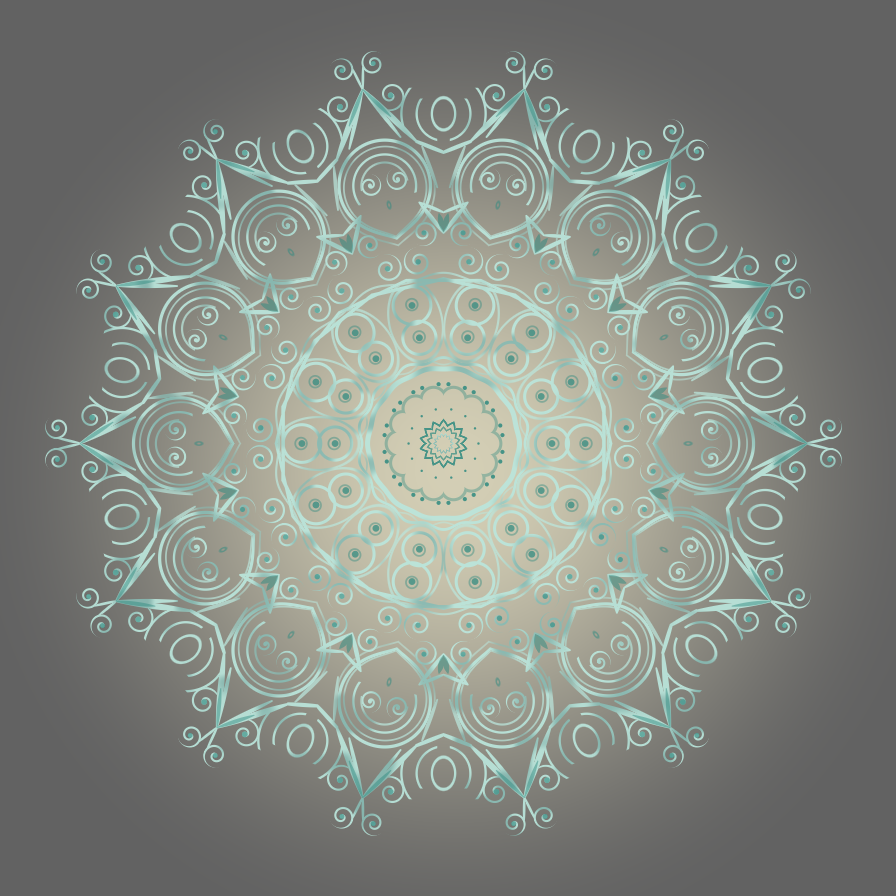
Write a Shadertoy shader that draws this pattern.

```glsl
float pixel; // one pixel in hundredths of the canvas

float hash(vec2 p) {
    vec3 h = fract(p.xyx * 0.1031);
    h += dot(h, h.yzx + 33.33);
    return fract((h.x + h.y) * h.z);
}

float noise(vec2 p) {
    vec2 i = floor(p), f = fract(p);
    f *= f * (3.0 - 2.0 * f);
    return mix(mix(hash(i), hash(i + vec2(1, 0)), f.x),
               mix(hash(i + vec2(0, 1)), hash(i + vec2(1, 1)), f.x), f.y);
}

float fill(float d) { return clamp(0.5 - d / pixel, 0.0, 1.0); }
float stroke(float d, float w) { return fill(abs(d) - w); }
float ring(vec2 p, float r, float w) { return stroke(length(p) - r, w); }
float dotMark(vec2 p, float r) { return fill(length(p) - r); }

float oval(vec2 p, vec2 size, float w) {
    return stroke((length(p / size) - 1.0) * min(size.x, size.y), w);
}

// Straight stroke that swells in its middle
float blade(vec2 p, vec2 a, vec2 b, float w, float swell) {
    vec2 ab = b - a;
    float t = clamp(dot(p - a, ab) / dot(ab, ab), 0.0, 1.0);
    return fill(length(p - a - ab * t) - w - swell * 4.0 * t * (1.0 - t));
}

// Spiral of about one and a half turns with a bead at its heart
float curl(vec2 p, float r, float turn) {
    float a = atan(p.y, p.x) / 6.28318 + turn, l = length(p), pitch = r * 0.65;
    float d = (fract(l / pitch - a) - 0.5) * pitch;
    return max(stroke(d, 0.12) * fill(l - r) * fill(r * 0.35 - l), dotMark(p, r * 0.18))
         + stroke(d, 0.12) * fill(l - r) * (1.0 - fill(r * 0.35 - l));
}

void mainImage(out vec4 fragColor, in vec2 fragCoord) {
    pixel = 100.0 / iResolution.y;
    vec2 uv = fragCoord / iResolution.xy;
    vec2 p = (uv - vec2(0.495, 0.505)) * 100.0;

    // Fourteen mirrored sectors: q follows the tip, e follows the valley
    float halfAngle = 3.14159265 / 14.0, r = length(p);
    float a = abs(mod(atan(p.y, p.x) + halfAngle, 2.0 * halfAngle) - halfAngle);
    vec2 q = r * vec2(cos(a), sin(a));
    vec2 e = r * vec2(cos(halfAngle - a), sin(halfAngle - a));
    float t = a / halfAngle, wave = cos(14.0 * a);
    float pale = 0.0, teal = 0.0;

    // Central rosette
    teal = max(teal, stroke(r - 2.0 - 0.6 * t, 0.16));
    teal = max(teal, 0.8 * stroke(r - 1.45 - 0.35 * t, 0.12));
    pale = max(pale, stroke(r - 0.95 - 0.12 * wave, 0.1));
    teal = max(teal, dotMark(q - vec2(3.9, 0), 0.13));
    teal = max(teal, 0.45 * ring(q - vec2(5, 0), 1.4, 0.17) * fill(5.35 - r));
    teal = max(teal, dotMark(e - vec2(6.62, 0.55), 0.23));

    // Pale collar
    pale = max(pale, stroke(r - 8.4 - 0.08 * wave, 0.28));
    pale = max(pale, stroke(r - 9.35 + 0.25 * wave, 0.16));
    pale = max(pale, 0.6 * stroke(r - 9.1 - 0.3 * wave, 0.1));

    // Paired beads in petals
    for (int i = 0; i < 2; i++) {
        vec2 b = q - vec2(i == 0 ? 12.1 : 15.8, 0);
        pale = max(pale, ring(b, i == 0 ? 1.85 : 2.1, 0.17));
        teal = max(teal, 0.85 * dotMark(b, 0.38));
        teal = max(teal, 0.5 * ring(b - vec2(0.1, 0), 0.65, 0.1));
    }
    pale = max(pale, 0.8 * oval(q - vec2(14, 0), vec2(4.6, 2.95), 0.12));

    // Interlaced polygons
    pale = max(pale, stroke(q.x - 17.9, 0.2));
    pale = max(pale, stroke(e.x - 18.2, 0.17));
    pale = max(pale, 0.8 * stroke(r - 18.7 + 0.35 * wave, 0.12));

    // Inner curls and three-leaf buds
    pale = max(pale, curl(q - vec2(20.4, 1.75), 1.6, 0.2));
    pale = max(pale, curl(q - vec2(23.4, 3.1), 1.45, 0.6));
    teal = max(teal, 0.7 * dotMark(q - vec2(20.4, 1.75), 0.3));
    teal = max(teal, 0.7 * dotMark(q - vec2(23.4, 3.1), 0.28));
    pale = max(pale, blade(e, vec2(23.5, 0), vec2(26.9, 2.7), 0.1, 0.15));
    pale = max(pale, blade(e, vec2(26.9, 2.7), vec2(25.8, 0), 0.1, 0.1));
    teal = max(teal, 0.6 * blade(e, vec2(23.7, 0), vec2(25.6, 0.5), 0.08, 0.25));

    // Nested hearts pointing at the centre
    vec2 h = q - vec2(29.5, 0);
    float heart = length(h) - 5.1 - 0.9 * exp(-4.0 * abs(atan(h.y, -h.x)));
    pale = max(pale, stroke(heart, 0.18));
    pale = max(pale, 0.75 * stroke(heart + 0.5 + 0.05 * h.x, 0.1));
    pale = max(pale, 0.6 * stroke(heart - 0.4 + 0.06 * h.x, 0.1) * fill(h.x - 1.0));
    pale = max(pale, stroke(heart + 1.6, 0.13) * fill(-h.x - 1.5));
    pale = max(pale, 0.8 * stroke(heart + 2.5, 0.12) * fill(-h.x));
    pale = max(pale, curl(h - vec2(0.4, 1.6), 1.25, 0.3));
    teal = max(teal, 0.6 * oval(h + vec2(2.2, 0), vec2(0.35, 0.18), 0.08));

    // Star outline of swelling blades
    vec2 tip = vec2(39.5, 9.0);
    pale = max(pale, blade(e, tip, vec2(33.7, 3.0), 0.13, 0.22));
    pale = max(pale, blade(e, vec2(33.7, 3.0), vec2(32.5, 0), 0.18, 0.05));
    pale = max(pale, blade(e, tip, vec2(34.2, 4.8), 0.1, 0.14));
    pale = max(pale, 0.8 * blade(e, vec2(33.2, 2.4), vec2(28.6, 0.7), 0.1, 0.12));
    teal = max(teal, 0.55 * blade(e, tip, vec2(36.5, 5.9), 0.06, 0.16));

    // Valley drops inside open brackets
    vec2 v = e - vec2(36.8, 0);
    pale = max(pale, oval(v, vec2(1.8, 1.3), 0.13));
    pale = max(pale, ring(v, 3.0, 0.13) * fill(v.x - 1.7) * fill(0.7 - v.y));
    pale = max(pale, ring(v, 4.7, 0.13) * fill(v.x - 2.9) * fill(-v.x - 2.2));

    // Curls around each tip
    pale = max(pale, curl(q - vec2(43.1, 1.8), 1.35, 0.1));
    pale = max(pale, curl(q - vec2(39.2, 2.9), 1.75, 0.45));
    pale = max(pale, blade(q, vec2(40.5, 0), vec2(43.0, 0.6), 0.1, 0.05));
    teal = max(teal, 0.7 * dotMark(q - vec2(43.1, 1.8), 0.28));
    teal = max(teal, 0.7 * dotMark(q - vec2(39.2, 2.9), 0.32));

    // Warm glow on grey, then ink of uneven shade
    float glow = smoothstep(0.55, 0.0, length(uv - vec2(0.508, 0.475)));
    vec3 color = mix(vec3(0.385), vec3(0.83, 0.81, 0.71), glow);
    float shade = smoothstep(0.15, 0.6, noise(p * 0.45));
    vec3 paleInk = mix(vec3(0.53, 0.73, 0.70), vec3(0.73, 0.90, 0.86), shade);
    color = mix(color, paleInk, min(pale, 1.0) * 0.92);
    color = mix(color, vec3(0.18, 0.54, 0.50), teal * 0.85);
    fragColor = vec4(color, 1.0);
}
```
